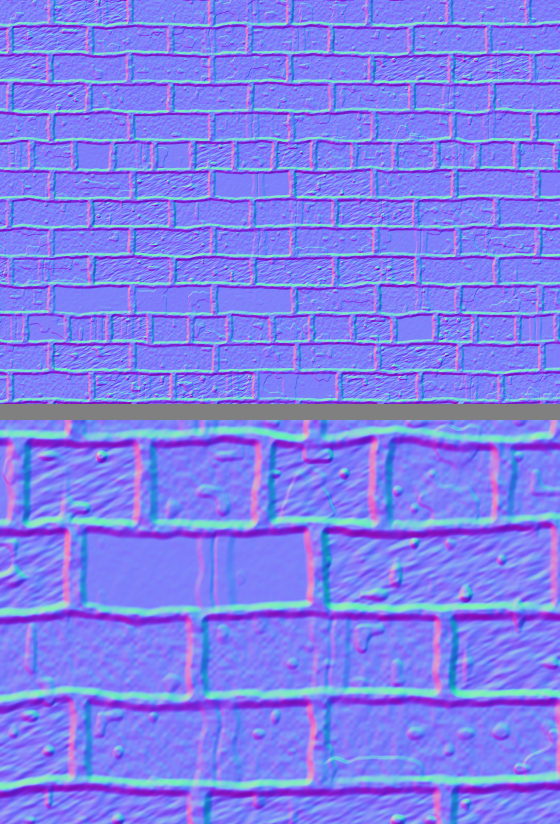
Top: the whole. Bottom: its middle third, enlarged.
Reproduce this texture map procedurally as a WebGL 2 fragment shader.

```glsl
#version 300 es
precision highp float;

uniform vec2 u_resolution;
out vec4 fragColor;

float hash(vec2 p) {
    vec3 q = fract(vec3(p.xyx) * vec3(0.1031, 0.103, 0.0973));
    q += dot(q, q.yzx + 33.33);
    return fract((q.x + q.y) * q.z);
}

float noise(vec2 p) {
    vec2 i = floor(p), f = fract(p);
    f = f * f * (3.0 - 2.0 * f);
    return mix(mix(hash(i), hash(i + vec2(1, 0)), f.x),
               mix(hash(i + vec2(0, 1)), hash(i + vec2(1, 1)), f.x), f.y);
}

// Height of the wall; one unit is one course, y runs downward
float wallHeight(vec2 p) {
    vec2 flat_p = p + 40.0;

    // Uneven courses
    p.y += 0.12 * (noise(flat_p * vec2(1.1, 0.8)) - 0.5)
         + 0.04 * (noise(flat_p * 4.0) - 0.5);
    p.x += 0.05 * (noise(flat_p * 3.0 + 17.0) - 0.5);

    // Stretcher courses, with header courses of half bricks every sixth
    float row = floor(p.y);
    bool header = mod(row, 6.0) == 5.0;
    float brickLength = (2.75 + 0.006 * row) * (header ? 0.5 : 1.0);
    float start = header ? 1.31 - 0.036 * row
                         : (mod(row, 2.0) > 0.5 ? 0.35 : 1.76);
    float s = (p.x - start) / brickLength;
    float joint = floor(s + 0.5);
    float dx = (s - joint) * brickLength
             - 0.1 * (hash(vec2(joint + 20.0, row + 5.0)) - 0.5);
    float brick = dx < 0.0 ? joint - 1.0 : joint;
    vec2 id = vec2(brick + 31.0, row + 9.0);
    vec2 local = vec2(s - brick, fract(p.y));

    // Rounded brick outline with chipped edges
    float dy = 0.5 - abs(local.y - 0.5);
    vec2 corner = max(vec2(0.15, 0.11) - vec2(abs(dx), dy), 0.0);
    float inside = 0.1 - length(corner) + 0.03 * (noise(flat_p * 6.0) - 0.5);
    float face = smoothstep(0.0, 0.095, inside);

    // Surface grain: smooth, ordinary or scratched bricks
    float kind = hash(id);
    float rough = kind < 0.12 ? 0.2 : (kind > 0.88 ? 1.7 : 0.9);
    vec2 grainP = kind > 0.88 ? flat_p * vec2(0.6, 1.2) + flat_p.yx * 0.3 : flat_p;
    float grain = 0.019 * noise(grainP * 11.0) + 0.01 * noise(grainP * 21.0);
    float detail = rough * grain;
    detail -= 0.035 * rough * smoothstep(0.78, 0.95, noise(flat_p * 5.0 + 9.0));

    // Upright creases around a sunken strip
    if (hash(id + 7.0) < 0.2) {
        float wobble = 0.03 * (noise(flat_p * 4.0) - 0.5);
        float x = (local.x + wobble - 0.3 - 0.35 * hash(id + 3.0)) * brickLength;
        detail -= 0.03 * smoothstep(-0.04, 0.04, x) * smoothstep(0.44, 0.36, x);
        detail += 0.02 * smoothstep(0.05, 0.0, abs(x - 0.2));
    }

    // Flaked patches
    if (hash(id + 13.0) < 0.4) {
        float flake = noise(flat_p * vec2(1.8, 2.6)) + 0.25 * noise(flat_p * 7.0);
        detail -= 0.022 * smoothstep(0.7, 0.78, flake);
    }

    // Slight tilt of each brick
    vec2 tilt = vec2(hash(id + 21.0), hash(id + 29.0)) - 0.5;
    detail += dot(tilt * vec2(0.04, 0.05), (local - 0.5) * vec2(brickLength, 1.0));

    float mortar = 0.045 * noise(flat_p * 8.0) + 0.02 * noise(flat_p * 17.0);
    return mix(mortar, 0.115 + detail, face);
}

void main() {
    vec2 uv = gl_FragCoord.xy / u_resolution;
    vec2 p = vec2(uv.x * 19.31, (1.0 - uv.y) * 13.98 + 0.12);

    // Surface normal from height differences
    vec2 e = vec2(0.02, 0.0);
    vec2 slope = vec2(wallHeight(p - e.xy) - wallHeight(p + e.xy),
                      wallHeight(p - e.yx) - wallHeight(p + e.yx)) / (2.0 * e.x);
    vec3 normal = normalize(vec3(slope * vec2(0.8, 1.0), 1.0));

    vec3 colour = normal * 0.5 + 0.5;
    colour.b *= 0.98;
    fragColor = vec4(colour, 1.0);
}
```
